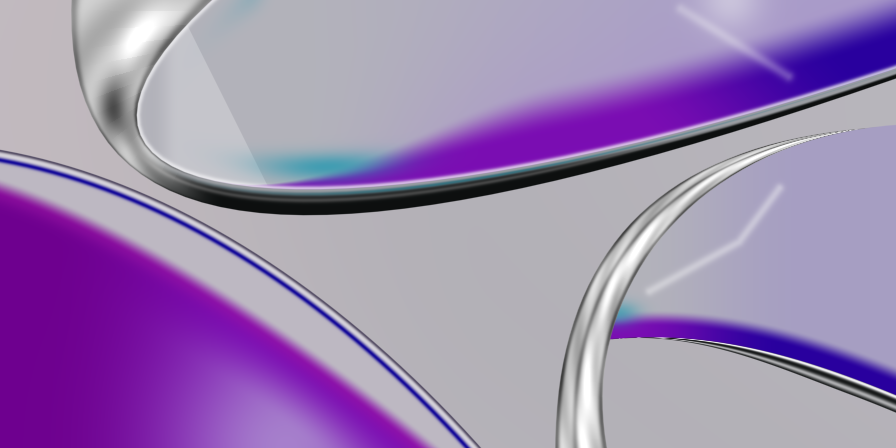
Reproduce this background procedurally as a Shadertoy shader.

```glsl
// Three curved glass discs with violet, blue and teal tints on a soft grey backdrop.

const vec3 WHITE  = vec3(0.94, 0.94, 0.95);
const vec3 BLACK  = vec3(0.05, 0.06, 0.06);
const vec3 VIOLET = vec3(0.48, 0.05, 0.70);
const vec3 PLUM   = vec3(0.43, 0.00, 0.56);
const vec3 INDIGO = vec3(0.16, 0.00, 0.62);
const vec3 LILAC  = vec3(0.67, 0.55, 0.81);
const vec3 TEAL   = vec3(0.18, 0.60, 0.69);

// Soft bell of the given width around a centre
float bell(float x, float center, float width) {
    float q = (x - center) / width;
    return exp(-q * q);
}

// Antialiased coverage of a signed distance (positive inside)
float fill(float d) {
    float soft = 0.8 / iResolution.y;
    return smoothstep(-soft, soft, d);
}

float segmentDistance(vec2 p, vec2 a, vec2 b) {
    vec2 ab = b - a;
    return length(p - a - ab * clamp(dot(p - a, ab) / dot(ab, ab), 0.0, 1.0));
}

vec2 bezier(vec2 a, vec2 b, vec2 c, vec2 d, float t) {
    float u = 1.0 - t;
    return u*u*u*a + 3.0*u*u*t*b + 3.0*u*t*t*c + t*t*t*d;
}

// Signed distance to a cubic curve (positive on its left) and position along it
vec2 curve(vec2 p, vec2 a, vec2 b, vec2 c, vec2 d) {
    const int STEPS = 40;
    vec2 best = vec2(1e3, 0.0), start = a;
    for (int i = 0; i < STEPS; i++) {
        vec2 end = bezier(a, b, c, d, float(i + 1) / float(STEPS));
        vec2 e = end - start, q = p - start;
        float h = clamp(dot(q, e) / dot(e, e), 0.0, 1.0);
        float dist = length(q - e * h);
        if (dist < abs(best.x))
            best = vec2(e.x * q.y - e.y * q.x < 0.0 ? -dist : dist, (float(i) + h) / float(STEPS));
        start = end;
    }
    return best;
}

// Position across a band, 0 at the outer edge and 1 at the inner edge
float across(float outer, float inner) {
    return clamp(outer / max(outer - inner, 1e-4), 0.0, 1.0);
}

vec3 backdrop(vec2 p) {
    vec3 col = mix(vec3(0.75, 0.72, 0.74), vec3(0.71, 0.70, 0.725), smoothstep(0.0, 1.1, p.x));
    return col + 0.008 * sin(p.x * 3.0 + 2.0 * sin(p.y * 2.0));
}

// Lower left disc: clear lip, blue thread, violet body
vec3 leftDisc(vec3 col, vec2 p) {
    float rim = -curve(p, vec2(-0.052, 0.674), vec2(0.339, 0.622), vec2(0.755, 0.375), vec2(1.12, -0.052)).x;
    float body = -curve(p, vec2(-0.052, 0.604), vec2(0.26, 0.518), vec2(0.677, 0.245), vec2(1.029, -0.052)).x;
    vec3 lip = mix(vec3(0.74, 0.72, 0.76), WHITE, 0.5 * bell(rim, 0.012, 0.006));
    lip = mix(lip, vec3(0.25, 0.22, 0.32), 0.8 * bell(rim, 0.002, 0.004));
    lip = mix(lip, vec3(0.08, 0.04, 0.60), bell(rim, 0.023, 0.0055));
    float glow = exp(-dot((p - vec2(0.64, 0.0)) / vec2(0.25, 0.27), (p - vec2(0.64, 0.0)) / vec2(0.25, 0.27)));
    vec3 tint = mix(PLUM, VIOLET, smoothstep(0.1, 0.6, p.x));
    tint = mix(tint, LILAC, 0.9 * glow * smoothstep(0.02, 0.16, body));
    tint = mix(tint, vec3(0.60, 0.08, 0.64), 0.6 * bell(body, 0.015, 0.025));
    lip = mix(lip, tint, smoothstep(-0.014, 0.024, body));
    return mix(col, lip, fill(rim));
}

// Tinted face of the upper disc; d is the distance from its inner edge
vec3 upperFace(vec2 p, float d) {
    vec3 col = mix(vec3(0.70, 0.70, 0.73), vec3(0.66, 0.63, 0.78), smoothstep(0.6, 1.9, p.x));
    float facet = fill(0.43 + 0.5 * (0.92 - p.y) - p.x) * smoothstep(0.34, 0.40, p.x);
    col = mix(col, WHITE, 0.3 * facet);
    col = mix(col, LILAC, 0.75 * exp(-d / 0.2) * smoothstep(0.65, 1.2, p.x));
    float depth = 0.125 * smoothstep(0.5, 1.25, p.x) + 0.002;
    vec3 tint = mix(VIOLET, INDIGO, smoothstep(1.45, 1.95, p.x + 0.8 * d));
    col = mix(col, tint, (1.0 - smoothstep(depth * 0.5, depth * 1.35, d)) * smoothstep(0.4, 0.7, p.x));
    col = mix(col, TEAL, 0.85 * bell(p.x, 0.73, 0.15) * bell(d, 0.05, 0.03));
    float streak = segmentDistance(p, vec2(1.52, 0.98), vec2(1.76, 0.83));
    col = mix(col, WHITE, 0.3 * bell(streak, 0.0, 0.012) + 0.45 * bell(length(p - vec2(1.63, 1.0)), 0.0, 0.07));
    return mix(col, WHITE, 0.75 * bell(d, 0.002, 0.006));
}

vec3 upperDisc(vec3 col, vec2 p) {
    vec2 rim = curve(p, vec2(0.161, 1.026), vec2(0.117, 0.362), vec2(0.807, 0.401), vec2(2.083, 0.854));
    float inner = curve(p, vec2(0.508, 1.031), vec2(-0.104, 0.505), vec2(0.742, 0.414), vec2(2.083, 0.875)).x;
    float s = across(rim.x, inner), t = rim.y;
    // Bright bent side
    float shade = 0.74 + 0.08 * sin(t * 48.0 + s * 7.0) - 0.45 * bell(t, 0.19, 0.05) * bell(s, 0.55, 0.3);
    shade += 0.25 * bell(s, 0.7, 0.16) * bell(t, 0.07, 0.07) - 0.3 * bell(s, 0.98, 0.05) - 0.25 * bell(s, 0.02, 0.05);
    // Dark lower edge with thin reflections
    vec3 edge = mix(BLACK, vec3(0.36), 0.7 * bell(s, 0.58, 0.1));
    edge = mix(edge, vec3(0.60, 0.61, 0.63), smoothstep(0.62, 0.95, s + 0.35 * smoothstep(0.7, 0.95, t)));
    edge = mix(edge, TEAL * 0.75, 0.7 * bell(s, 0.82, 0.07) * bell(t, 0.68, 0.2));
    vec3 band = mix(vec3(shade), edge, smoothstep(0.25, 0.43, t));
    col = mix(col, band, fill(rim.x));
    return mix(col, upperFace(p, inner), fill(inner));
}

// Right disc: clear ring around a violet wedge with a dark lower lip
vec3 rightDisc(vec3 col, vec2 p) {
    vec2 rim = curve(p, vec2(1.24, -0.052), vec2(1.224, 0.453), vec2(1.484, 0.714), vec2(2.057, 0.719));
    float inner = -curve(p, vec2(1.367, -0.052), vec2(1.263, 0.318), vec2(1.536, 0.714), vec2(2.057, 0.724)).x;
    float wedge = curve(p, vec2(1.354, 0.242), vec2(1.589, 0.266), vec2(1.797, 0.206), vec2(2.057, 0.094)).x;
    float s = across(-rim.x, inner), t = rim.y;
    float shade = 0.76 + 0.13 * sin(t * 30.0 + s * 6.0) * sin(s * 9.0 + t * 11.0);
    shade -= 0.4 * bell(s, 0.03, 0.06) + 0.25 * bell(s, 0.4, 0.06) + 0.35 * bell(s, 0.96, 0.06);
    shade += 0.2 * bell(s, 0.6, 0.14);
    // Tinted face above the wedge
    vec3 face = mix(vec3(0.70, 0.70, 0.73), vec3(0.65, 0.62, 0.76), smoothstep(1.4, 1.8, p.x));
    float streak = min(segmentDistance(p, vec2(1.45, 0.35), vec2(1.65, 0.46)),
                       segmentDistance(p, vec2(1.65, 0.46), vec2(1.74, 0.58)));
    face = mix(face, WHITE, 0.45 * bell(streak, 0.0, 0.010));
    vec3 tint = mix(VIOLET, INDIGO, smoothstep(1.4, 1.75, p.x));
    face = mix(face, tint, 1.0 - smoothstep(0.025, 0.062, wedge));
    face = mix(face, TEAL, 0.7 * bell(p.x, 1.38, 0.045) * bell(wedge, 0.055, 0.025));
    // Lip grows thicker to the right
    float lipWidth = 0.036 * smoothstep(1.38, 1.9, p.x);
    float across01 = -wedge / max(lipWidth, 1e-3);
    vec3 lip = mix(BLACK, WHITE, bell(across01, 0.1, 0.14) + 0.7 * bell(across01, 0.7, 0.18));
    vec3 inside = mix(col, lip, fill(wedge + lipWidth));
    inside = mix(inside, face, fill(wedge));
    col = mix(col, vec3(shade), fill(-rim.x));
    return mix(col, inside, fill(inner));
}

void mainImage(out vec4 fragColor, in vec2 fragCoord) {
    vec2 p = fragCoord / iResolution.y;
    vec3 col = leftDisc(backdrop(p), p);
    col = upperDisc(col, p);
    col = rightDisc(col, p);
    fragColor = vec4(clamp(col, 0.0, 1.0), 1.0);
}
```
